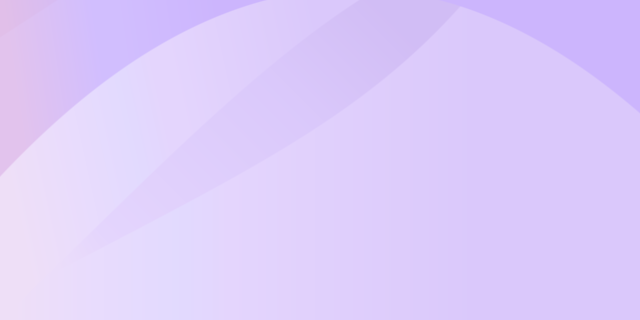
Write a Shadertoy shader that draws this background.

```glsl
// Soft lavender backdrop with overlapping translucent curved leaves.

const vec3 CREAM_PINK = vec3(0.935, 0.875, 0.968);
const vec3 PALE_LILAC = vec3(0.914, 0.863, 0.990);
const vec3 ICE_BLUE   = vec3(0.886, 0.853, 0.998);
const vec3 SOFT_LILAC = vec3(0.894, 0.835, 0.992);
const vec3 LAVENDER   = vec3(0.855, 0.785, 0.983);
const vec3 DUSK       = vec3(0.820, 0.740, 0.960);
const vec3 ROSE       = vec3(0.886, 0.765, 0.930);
const vec3 VIOLET     = vec3(0.820, 0.745, 0.998);
const vec3 DEEP_VIOLET = vec3(0.800, 0.710, 0.993);

// Linear blend that begins at position a and ends at position b.
vec3 blend(vec3 from, vec3 to, float a, float b, float t) {
    return mix(from, to, clamp((t - a) / (b - a), 0.0, 1.0));
}

// Antialiased coverage of the region where height is positive.
float coverage(float height) {
    float width = max(fwidth(height), 1e-5);
    return smoothstep(-0.75 * width, 0.75 * width, height);
}

// Boundary curves, as height over x.
float outerArc(float x)  { return 0.448 + x * (1.065 - 0.483 * x); }
float leafTop(float x)   { return x * (0.94 + x * (0.13 - 0.155 * x)); }
float leafBottom(float x) { return 0.06 + 0.52 * x + 0.028 * pow(x, 5.0); }
float cornerArc(float x) { return 0.883 + 0.65 * x; }

// Horizontal wash over the lower and right parts.
vec3 baseWash(float x) {
    vec3 c = blend(CREAM_PINK, PALE_LILAC, 0.03, 0.26, x);
    c = blend(c, ICE_BLUE, 0.26, 0.56, x);
    c = blend(c, SOFT_LILAC, 0.56, 0.72, x);
    return blend(c, LAVENDER, 0.72, 1.48, x);
}

// Pale leaf, with its gradient tilted toward the upper right.
vec3 paleLeaf(vec2 p) {
    float t = p.x + 0.22 * (p.y - 0.5);
    vec3 c = blend(CREAM_PINK, PALE_LILAC, 0.0, 0.22, t);
    c = blend(c, ICE_BLUE, 0.22, 0.43, t);
    c = blend(c, SOFT_LILAC, 0.43, 0.55, t);
    return blend(c, LAVENDER, 0.60, 1.08, t);
}

// Darker leaf that deepens along its length.
vec3 darkLeaf(vec2 p) {
    float t = 0.7 * p.x + 0.7 * p.y;
    vec3 c = blend(CREAM_PINK, SOFT_LILAC, 0.15, 0.42, t);
    c = blend(c, LAVENDER, 0.42, 1.12, t);
    return blend(c, DUSK, 1.12, 1.52, t);
}

// Upper-left field, rose at the side and violet at the top.
vec3 violetField(vec2 p) {
    float t = p.x + 0.15 * (p.y - 0.85);
    vec3 c = blend(ROSE, VIOLET, 0.03, 0.31, t);
    return blend(c, DEEP_VIOLET, 0.38, 0.70, t);
}

void mainImage(out vec4 fragColor, in vec2 fragCoord) {
    vec2 p = fragCoord / iResolution.y;

    // Signed heights relative to each curve.
    float aboveTop = coverage(p.y - leafTop(p.x));
    float aboveBottom = coverage(p.y - leafBottom(p.x));
    float aboveOuter = coverage(p.y - outerArc(p.x));
    float corner = coverage(p.y - cornerArc(p.x));

    // Layers from back to front.
    vec3 color = baseWash(p.x);
    float leafFade = smoothstep(0.12, 0.32, p.x);
    color = mix(color, darkLeaf(p), aboveBottom * leafFade);
    color = mix(color, paleLeaf(p), aboveTop);
    color = mix(color, violetField(p), aboveOuter);
    color -= vec3(0.004, 0.016, 0.018) * corner;

    fragColor = vec4(color, 1.0);
}
```
